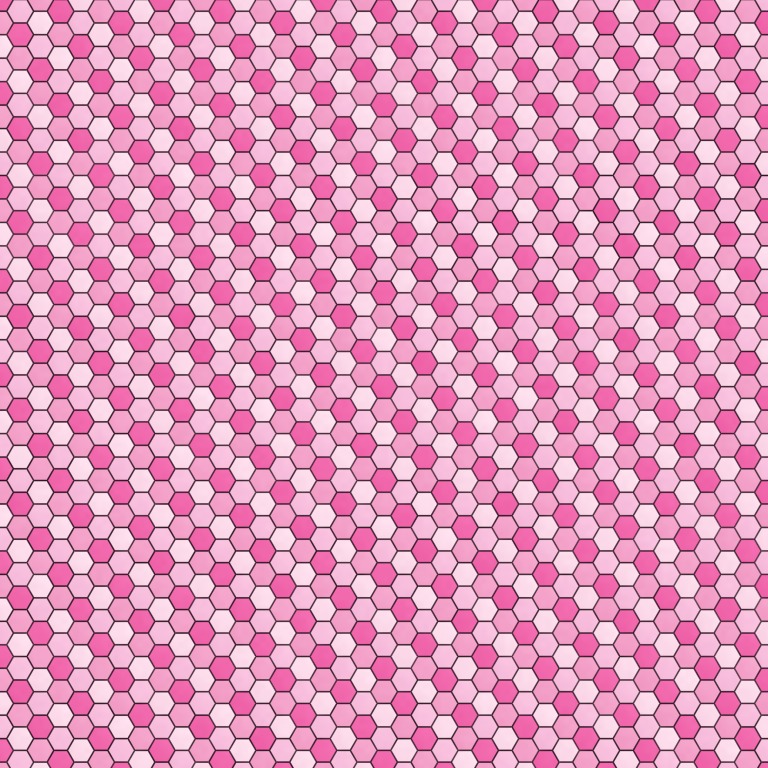
Reproduce this pattern procedurally as a WebGL 2 fragment shader.

```glsl
#version 300 es
precision highp float;
// Flat-topped hexagon mosaic in four pinks with thin dark joints.
// The nearest centre of two interleaved grids gives the cell; a diagonal
// modulo rule picks its tone, and soft noise wears the joints and fills.

#define COLUMNS 38.0
#define ROWS 32.73
#define ORIGIN vec2(0.3421, 0.6493)
#define LINE_HALF_WIDTH 0.032
#define LINE_SOFTNESS 0.032
#define INK_WEAR 0.32
#define FILL_MOTTLE 0.025
#define FILL_GRADIENT 0.03

uniform vec2 u_resolution;
out vec4 fragColor;

const float COLUMN_STEP = 0.8660254;  // column spacing when a row is 1 high

const vec3 HOT_PINK   = vec3(0.945, 0.405, 0.675);
const vec3 MID_PINK   = vec3(0.955, 0.630, 0.785);
const vec3 LIGHT_PINK = vec3(0.972, 0.745, 0.865);
const vec3 PALE_PINK  = vec3(0.988, 0.855, 0.918);
const vec3 INK        = vec3(0.150, 0.075, 0.110);

float hash(vec2 p) {
  return fract(sin(dot(p, vec2(127.1, 311.7))) * 43758.5453);
}

float valueNoise(vec2 p) {
  vec2 cell = floor(p);
  vec2 f = fract(p);
  f = f * f * (3.0 - 2.0 * f);
  float low = mix(hash(cell), hash(cell + vec2(1.0, 0.0)), f.x);
  float high = mix(hash(cell + vec2(0.0, 1.0)), hash(cell + 1.0), f.x);
  return mix(low, high, f.y);
}

// Offset from the nearest hexagon centre
vec2 hexOffset(vec2 p) {
  vec2 period = vec2(2.0 * COLUMN_STEP, 1.0);
  vec2 a = mod(p + 0.5 * period, period) - 0.5 * period;
  vec2 b = mod(p, period) - 0.5 * period;
  return dot(a, a) < dot(b, b) ? a : b;
}

// Distance inward from the hexagon edge
float hexEdgeDistance(vec2 q) {
  q = abs(q);
  return 0.5 - max(q.y, q.x * COLUMN_STEP + q.y * 0.5);
}

// Four tones step down each column, shifted three half rows per column
vec3 tileColor(vec2 index) {
  float tone = mod(index.y - 3.0 * index.x + 0.5, 8.0);
  if (tone < 2.0) return HOT_PINK;
  if (tone < 4.0) return MID_PINK;
  if (tone < 6.0) return PALE_PINK;
  return LIGHT_PINK;
}

void main() {
  float side = min(u_resolution.x, u_resolution.y);
  vec2 uv = gl_FragCoord.xy / side;
  vec2 p = (uv - ORIGIN) * vec2(COLUMNS * COLUMN_STEP, ROWS);
  float pixel = ROWS / side;

  // Cell and its column and half-row indices
  vec2 offset = hexOffset(p);
  vec2 center = p - offset;
  vec2 index = round(vec2(center.x / COLUMN_STEP, -2.0 * center.y));

  // Fill with a faint slope and mottling
  vec3 color = tileColor(index);
  float slope = (offset.x + offset.y) * FILL_GRADIENT;
  float mottle = (valueNoise(p * 4.0) - 0.5) * FILL_MOTTLE;
  float cellShift = (hash(index) - 0.5) * FILL_MOTTLE;
  color += (slope + mottle + cellShift) * vec3(0.4, 1.0, 0.7);

  // Joints, unevenly inked; level edges are darker than slanted ones
  float softness = max(LINE_SOFTNESS, 0.5 * pixel);
  float edge = hexEdgeDistance(offset);
  float joint = 1.0 - smoothstep(LINE_HALF_WIDTH - softness,
                                 LINE_HALF_WIDTH + softness, edge);
  float level = smoothstep(0.40, 0.48, abs(offset.y));
  float wear = 0.6 * valueNoise(p * 1.7 + 9.0) + 0.4 * valueNoise(uv * vec2(2.0, 7.0));
  float inkStrength = 1.0 - INK_WEAR * wear * mix(1.1, 0.7, level);
  color = mix(color, INK, joint * inkStrength);

  fragColor = vec4(clamp(color, 0.0, 1.0), 1.0);
}
```
